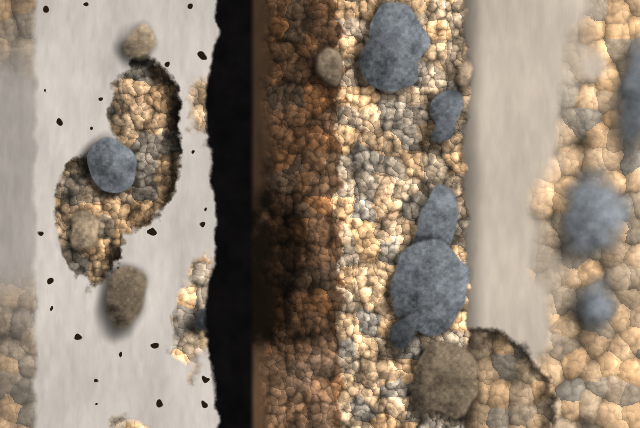
This texture is drawn by a WebGL 1 fragment shader. Its source:

```glsl
precision highp float;
// Weathered concrete: pale plaster, a black groove and a ridge of exposed pebbles.
// Cell noise makes the gravel, warped ellipses the stones and hollows; the sun
// is at the upper right.
uniform vec2 u_resolution;

#define SUN vec2(0.8, -0.6)
#define PLASTER vec3(0.81, 0.775, 0.74)
#define WARM vec3(0.79, 0.735, 0.67)
#define SAND vec3(0.66, 0.58, 0.48)
#define SLATE vec3(0.49, 0.51, 0.53)
#define SHADE vec3(0.055, 0.05, 0.05)
#define EARTH vec3(0.25, 0.19, 0.14)
#define SOFT 0.1

float hash(vec2 p) { return fract(sin(dot(p, vec2(127.1, 311.7))) * 43758.5); }

float noise(vec2 p) {
  vec2 i = floor(p), f = fract(p);
  f = f * f * (3.0 - 2.0 * f);
  return mix(mix(hash(i), hash(i + vec2(1, 0)), f.x),
             mix(hash(i + vec2(0, 1)), hash(i + 1.0), f.x), f.y);
}

float fbm(vec2 p) {
  float sum = 0.0, amp = 0.5;
  for (int i = 0; i < 5; i++) {
    sum += amp * noise(p);
    p = mat2(1.6, 1.2, -1.2, 1.6) * p + 7.3;
    amp *= 0.5;
  }
  return sum;
}

float edge(float d, float w) { return smoothstep(-w, w, d); }

// Offset from the nearest scattered centre (xy) and its random id (z).
vec3 cells(vec2 p) {
  vec3 best = vec3(9.0);
  for (int j = -1; j <= 1; j++) for (int i = -1; i <= 1; i++) {
    vec2 id = floor(p) + vec2(i, j);
    vec2 d = p - id - 0.15 - 0.7 * vec2(hash(id), hash(id + 31.7));
    if (dot(d, d) < dot(best.xy, best.xy)) best = vec3(d, hash(id + 73.1));
  }
  return best;
}

float grain(vec3 c) {
  return (0.72 + 0.5 * c.z) * (1.0 + 0.7 * dot(c.xy, SUN)) * smoothstep(1.0, 0.35, length(c.xy));
}

vec3 gravel(vec2 p, vec3 tint, float crisp) {
  vec2 q = p + 0.14 * vec2(fbm(p * 6.0), fbm(p * 6.0 + 40.0));
  vec3 big = cells(q * 3.7);
  float tone = mix(1.0, grain(big), 0.55) * mix(1.0, grain(cells(q * 10.0)), 0.6 * crisp);
  tone *= mix(1.0, 0.5 + fbm(p * 17.0), crisp) * (0.8 + 0.9 * fbm(p * 2.3));
  return tint * tone * mix(vec3(0.93, 0.99, 1.08), vec3(1.1, 1.0, 0.88), big.z);
}

vec3 plaster(vec2 p, vec3 tint, float crisp) {
  vec3 col = tint * (0.84 + 0.2 * fbm(p * vec2(2.2, 1.1)) + 0.12 * fbm(p * vec2(16.0, 5.0)));
  vec3 pit = cells(p * 2.3 + 0.1 * noise(p * 14.0));
  float hole = smoothstep(0.04, 0.0, length(pit.xy) - 0.15 * (pit.z - 0.4));
  return mix(col, EARTH * 0.6, hole * crisp * step(0.48, pit.z));
}

// Centre in e.xy, radii in e.zw.
float ellipse(vec2 p, vec4 e, float tilt) {
  float s = sin(tilt), k = cos(tilt);
  return (length(mat2(k, -s, s, k) * (p - e.xy) / e.zw) - 1.0) * min(e.z, e.w);
}

float hollow(vec2 p) {
  float d = min(ellipse(p, vec4(1.75, 1.38, 0.43, 0.68), -0.15),
                ellipse(p, vec4(1.08, 2.62, 0.42, 0.78), -0.1));
  return min(d, ellipse(p, vec4(1.58, 2.2, 0.48, 0.68), 0.55)) + 0.2 * (fbm(p * 6.0) - 0.5);
}

void stone(inout vec3 col, vec2 p, vec4 e, vec3 tint, float blur) {
  vec2 w = p + 0.16 * (vec2(noise(p * 4.0), noise(p * 4.0 + 19.0)) - 0.5);
  col *= mix(0.4, 1.0, edge(ellipse(w + SUN * 0.07, e, 0.2) - 0.03, 0.07 + blur));
  float light = 0.88 + 0.24 * dot((p - e.xy) / e.zw, SUN) + 0.5 * (fbm(p * 7.0) - 0.5);
  light += 0.5 * (fbm(p * 24.0) - 0.5) * step(blur, 0.05);
  col = mix(tint * light, col, edge(ellipse(w, e, 0.2), blur + 0.01));
}

void main() {
  // Canvas is 7.68 wide and 5.12 high, with y pointing down.
  vec2 uv = gl_FragCoord.xy / u_resolution;
  vec2 p = vec2(uv.x, 1.0 - uv.y) * vec2(7.68, 5.12);
  float rough = fbm(p * 5.0) - 0.5;

  // Left plaster, its worn outer strip and the deep hollow.
  vec3 worn = mix(plaster(p, PLASTER * 0.82, 0.0), gravel(p, SAND * 0.75, 0.4),
                  0.8 * edge(abs(p.y - 2.1) - 1.4, 0.5));
  vec3 col = mix(worn, plaster(p, PLASTER, 1.0), edge(p.x - 0.42 + 0.12 * rough, 0.05));
  float chips = min(ellipse(p, vec4(2.38, 3.75, 0.25, 0.65), 0.2),
                    ellipse(p, vec4(2.45, 1.35, 0.2, 0.35), 0.0));
  chips = min(chips, ellipse(p, vec4(1.55, 5.12, 0.2, 0.12), 0.0));
  col = mix(gravel(p, SAND, 0.7), col, edge(chips + 0.3 * rough, 0.06));
  vec3 inner = gravel(p, SAND * 0.82, 1.0) * mix(1.0, 0.24, edge(hollow(p + SUN * 0.2), 0.08));
  col = mix(inner, col, edge(hollow(p), 0.025));
  stone(col, p, vec4(1.33, 1.93, 0.34, 0.32), SLATE, 0.0);
  stone(col, p, vec4(1.02, 2.73, 0.2, 0.25), SAND * 1.1, 0.02);
  stone(col, p, vec4(1.52, 3.58, 0.22, 0.36), SAND * 0.75, 0.02);
  stone(col, p, vec4(1.66, 0.52, 0.15, 0.16), SAND, 0.03);
  stone(col, p, vec4(2.42, 3.83, 0.1, 0.09), SLATE * 0.55, 0.01);

  // Groove shadow, then the shaded side of the ridge.
  float groove = 2.54 + 0.15 * rough + 0.07 * sin(p.y * 2.6 + 1.0);
  col = mix(col, SHADE * (0.6 + 0.8 * fbm(p * 6.0)), edge(p.x - groove, 0.03));
  vec3 side = mix(EARTH * (0.85 + 0.4 * fbm(p * vec2(9.0, 3.0))), gravel(p, EARTH * 1.15, 0.85),
                  edge(p.x - 3.22 + 0.3 * rough, 0.12));
  side *= mix(0.35, 1.0, edge(ellipse(p, vec4(3.25, 3.25, 0.4, 0.95), 0.0) + 0.5 * rough, 0.14));
  side *= 1.0 + 0.45 * edge(p.y - 4.15, 0.15) + 0.4 * edge(p.x - 3.8, 0.3);
  col = mix(col, side, edge(p.x - 3.03, 0.045));

  // Far plaster, out of focus, with coarse gravel and a shaded break.
  float bank = p.x - mix(7.15, 6.5, smoothstep(0.2, 3.6, p.y)) + 0.7 * (noise(p * 2.5) - 0.5);
  vec3 far = mix(plaster(p * 0.8, WARM, 0.0), gravel(p, SAND, 0.3), edge(bank, 0.2));
  float gap = ellipse(p, vec4(5.95, 4.75, 0.68, 0.82), -0.45) + 0.35 * rough;
  vec3 broken = gravel(p, SAND * 0.85, 0.4) * mix(1.0, 0.3, edge(gap + 0.12, 0.12));
  far = mix(broken, far, edge(gap, 0.06));
  stone(far, p, vec4(7.65, 1.12, 0.24, 0.62), SLATE, SOFT);
  stone(far, p, vec4(7.12, 2.58, 0.34, 0.46), SLATE * 1.15, SOFT);
  stone(far, p, vec4(7.14, 3.65, 0.18, 0.27), SLATE * 1.15, SOFT);
  far *= mix(0.6, 1.0, edge(p.x - 5.7, 0.15));
  col = mix(col, far, edge(p.x - 5.56 + 0.12 * rough, 0.06));

  // Sunlit ridge face and its embedded stones.
  float ridge = edge(p.x - 4.08 + 0.35 * rough, 0.025) * edge(5.57 - p.x - 0.3 * rough, 0.04);
  col = mix(col, gravel(p, SAND, 1.0), ridge);
  stone(col, p, vec4(4.75, 0.55, 0.36, 0.56), SLATE, 0.0);
  stone(col, p, vec4(5.35, 1.4, 0.18, 0.3), SLATE * 0.9, 0.01);
  stone(col, p, vec4(5.27, 2.75, 0.25, 0.5), SLATE, 0.01);
  stone(col, p, vec4(5.17, 3.45, 0.48, 0.55), SLATE, 0.01);
  stone(col, p, vec4(4.84, 3.97, 0.14, 0.2), SLATE * 0.65, 0.01);
  stone(col, p, vec4(5.35, 4.52, 0.38, 0.46), SAND * 0.8, 0.01);
  stone(col, p, vec4(3.97, 0.78, 0.15, 0.2), SAND * 0.9, 0.02);
  stone(col, p, vec4(5.55, 0.92, 0.11, 0.16), SAND * 1.1, 0.03);
  gl_FragColor = vec4(col, 1.0);
}
```
